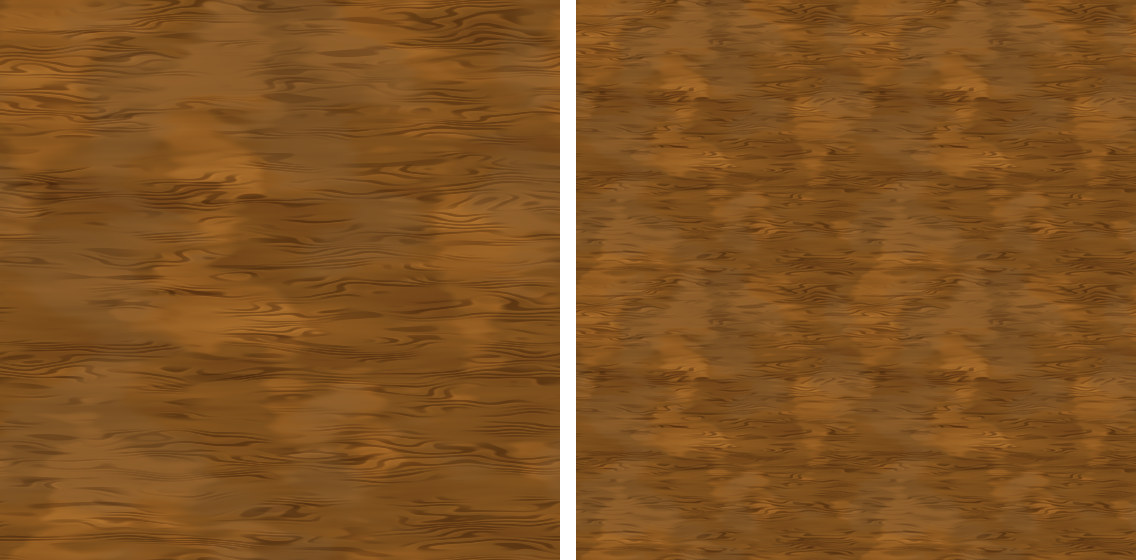
Left: one tile. Right: repeated 2 by 2.
Reproduce this texture procedurally as a Shadertoy shader.

```glsl
#define GRAIN_LINES 100.0
#define LINE_WIDTH 0.10
#define LINE_DEPTH 0.27
#define LINE_GLOW 0.07
#define STROKE_DEPTH 0.20
#define STREAKS 0.30
#define PATCHES 0.40
#define HAZE 0.85

const vec3 UMBER  = vec3(0.435, 0.255, 0.090);
const vec3 SIENNA = vec3(0.490, 0.310, 0.110);
const vec3 TAN    = vec3(0.565, 0.350, 0.125);
const vec3 AMBER  = vec3(0.635, 0.410, 0.160);
const vec3 OLIVE  = vec3(0.480, 0.320, 0.145);
const vec3 TAUPE  = vec3(0.555, 0.370, 0.170);

// Integer hash giving a gradient in -1..1
vec2 hashGradient(vec2 cell, int seed) {
    uvec3 v = uvec3(ivec3(ivec2(cell), seed)) * 1664525u + 1013904223u;
    v.x += v.y * v.z; v.y += v.z * v.x; v.z += v.x * v.y;
    v ^= v >> 16u;
    v.x += v.y * v.z; v.y += v.z * v.x;
    return vec2(v.xy >> 16u) / 32767.5 - 1.0;
}

float corner(vec2 cell, vec2 local, vec2 offset, vec2 cells, int seed) {
    return dot(hashGradient(mod(cell + offset, cells), seed), local - offset);
}

// Gradient noise that wraps after a whole number of cells
float noise(vec2 uv, float across, float up, int seed) {
    vec2 cells = vec2(across, up);
    vec2 p = uv * cells, i = floor(p), f = p - i;
    vec2 u = f * f * f * (f * (f * 6.0 - 15.0) + 10.0);
    float low  = mix(corner(i, f, vec2(0, 0), cells, seed),
                     corner(i, f, vec2(1, 0), cells, seed), u.x);
    float high = mix(corner(i, f, vec2(0, 1), cells, seed),
                     corner(i, f, vec2(1, 1), cells, seed), u.x);
    return 2.0 * mix(low, high, u.y);
}

// Warm colours from dark to light
vec3 woodRamp(float tone) {
    float t = clamp(tone, 0.0, 1.0) * 3.0;
    vec3 c = mix(UMBER, SIENNA, min(t, 1.0));
    c = mix(c, TAN, clamp(t - 1.0, 0.0, 1.0));
    return mix(c, AMBER, clamp(t - 2.0, 0.0, 1.0));
}

void mainImage(out vec4 fragColor, in vec2 fragCoord) {
    vec2 uv = fragCoord / iResolution.xy;

    // Gentle bending of the fibres
    vec2 p = uv + vec2(0.0, 0.006 * noise(uv, 5.0, 9.0, 1));
    float ragged = noise(p, 11.0, 60.0, 2);

    // Amber patches with frayed edges, and long soft streaks
    float blob = noise(uv, 4.0, 4.0, 3) + 0.5 * noise(uv, 9.0, 10.0, 4) + 0.3 * ragged;
    float amberPatch = smoothstep(0.0, 0.4, blob);
    float streak = noise(p, 3.0, 18.0, 5) + 0.4 * noise(p, 6.0, 46.0, 6);
    float fine = noise(p, 9.0, 110.0, 7);
    float tone = 0.32 + PATCHES * amberPatch + STREAKS * streak + 0.07 * fine;

    // Dull haze lying over parts of the wood
    float cloud = noise(uv, 3.0, 4.0, 8) + 0.5 * noise(uv, 7.0, 9.0, 9) + 0.2 * ragged;
    float haze = HAZE * smoothstep(-0.05, 0.35, cloud);
    vec3 dull = mix(OLIVE, TAUPE, smoothstep(0.1, 0.75, tone));
    vec3 color = mix(woodRamp(tone), dull, haze);

    // Grain lines: contours of a warped height, each with a lit lower edge
    float height = p.y * GRAIN_LINES + 2.0 * noise(p, 4.0, 26.0, 10)
                 + noise(p, 10.0, 60.0, 11);
    float blur = max(fwidth(height), 0.16);
    float phase = fract(height);
    float line = 1.0 - smoothstep(LINE_WIDTH, LINE_WIDTH + blur, abs(phase - 0.5));
    float glow = 1.0 - smoothstep(0.0, 0.10 + blur, abs(phase - 0.22));

    // Lines fade in and out along their length
    float presence = noise(p, 7.0, 44.0, 12) + 0.7 * noise(p, 4.0, 13.0, 13);
    float strength = smoothstep(-0.3, 0.5, presence) * mix(1.0, 0.6, haze);

    // Occasional broader dark strokes
    float stroke = smoothstep(0.36, 0.60, noise(p, 7.0, 66.0, 14));
    stroke *= smoothstep(-0.2, 0.4, noise(p, 4.0, 9.0, 15));

    color *= 1.0 + LINE_GLOW * glow * strength;
    color *= 1.0 - LINE_DEPTH * line * strength * vec3(0.85, 1.0, 1.15);
    color *= 1.0 - STROKE_DEPTH * stroke * vec3(0.85, 1.0, 1.15);
    fragColor = vec4(color, 1.0);
}
```
